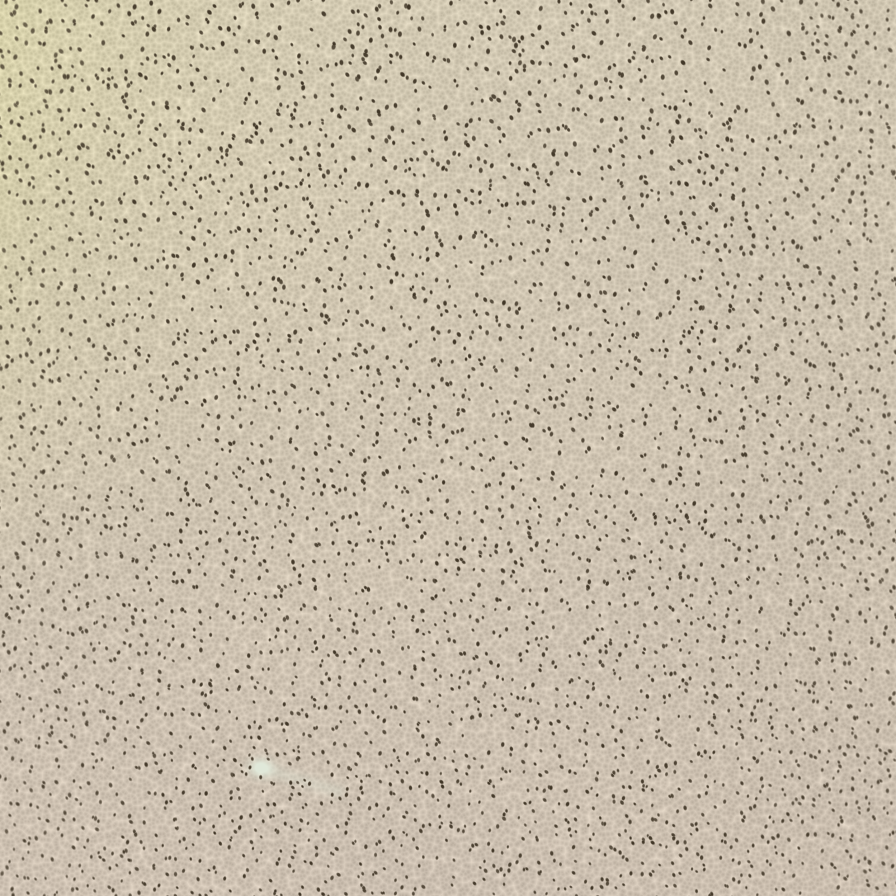
Write a WebGL 2 fragment shader that draws this texture.

```glsl
#version 300 es
precision highp float;
// Pale beige speckled panel: scattered dark flecks, fine grain and a soft glint.

uniform vec2 u_resolution;
out vec4 fragColor;

vec3 hash3(vec2 cell, float seed) {
    vec3 q = fract(vec3(cell.xyx + seed * 17.3) * vec3(0.1031, 0.1030, 0.0973));
    q += dot(q, q.yxz + 33.33);
    return fract((q.xxy + q.yzz) * q.zyx);
}

// Distance to the nearest feature point, in cell units.
float cellular(vec2 p, float seed) {
    vec2 cell = floor(p);
    float nearest = 2.0;
    for (int y = -1; y <= 1; y++) {
        for (int x = -1; x <= 1; x++) {
            vec2 id = cell + vec2(x, y);
            nearest = min(nearest, length(id + hash3(id, seed).xy - p));
        }
    }
    return nearest;
}

// Fleck coverage in x, faint surrounding halo in y.
vec2 flecks(vec2 p, float pixel) {
    const float GRID = 64.0;
    vec2 cell = floor(p * GRID);
    float side = smoothstep(0.25, 0.5, abs(p.x - 0.5));
    float soft = max(0.0011 + 0.0003 * side, 0.55 * pixel);
    vec2 result = vec2(0.0);
    for (int y = -1; y <= 1; y++) {
        for (int x = -1; x <= 1; x++) {
            vec2 id = cell + vec2(x, y);
            for (int k = 0; k < 2; k++) {
                vec3 place = hash3(id, 1.0 + float(k));
                vec3 form = hash3(id, 5.0 + float(k));
                // Flecks are sparser and larger toward the top.
                float density = mix(0.64, 0.48, id.y / GRID);
                if (place.z > density) continue;
                float radius = mix(0.0017, 0.0021, p.y) * mix(0.75, 1.25, form.x);
                float angle = 0.25 + 1.3 * (form.y - 0.5);
                float c = cos(angle), s = sin(angle);
                vec2 d = mat2(c, -s, s, c) * (p - (id + place.xy) / GRID);
                float dist = length(d * vec2(1.18, 0.85));
                float ink = 1.0 - smoothstep(radius - soft, radius + soft, dist);
                ink *= mix(0.8, 1.0, form.z) * (1.0 - 0.1 * side);
                float halo = 1.0 - smoothstep(radius, radius + 0.0045, dist);
                result = max(result, vec2(ink, halo));
            }
        }
    }
    return result;
}

void main() {
    vec2 p = gl_FragCoord.xy / u_resolution;
    float pixel = 1.0 / min(u_resolution.x, u_resolution.y);

    // Base: pinkish below and right, yellow light at the upper left.
    vec3 color = mix(vec3(0.815, 0.765, 0.705), vec3(0.835, 0.797, 0.715), p.y);
    float corner = exp(-4.5 * p.x) * smoothstep(0.2, 1.0, p.y);
    color += corner * vec3(0.025, 0.04, -0.035);
    color -= 0.012 * smoothstep(0.6, 1.0, p.x);

    // Slow warm mottling and fine grain.
    float waves = sin(9.0 * p.x + 2.0 * sin(7.0 * p.y)) * sin(8.0 * p.y + 1.7);
    color += 0.006 * waves * vec3(1.0, 0.9, 0.6);
    float grain = 0.13 * (cellular(p * 190.0, 11.0) - 0.5)
                + 0.05 * (cellular(p * 70.0, 23.0) - 0.5);
    color += grain * vec3(1.0, 0.98, 0.95);

    // Glint with a faint tail toward the lower right.
    vec2 glint = (p - vec2(0.291, 0.143)) / vec2(0.013, 0.010);
    vec2 tail = p - vec2(0.291, 0.143);
    float along = clamp(dot(tail, vec2(0.957, -0.29)), 0.0, 0.09);
    float streak = length(tail - along * vec2(0.957, -0.29)) / 0.008;
    float shine = exp(-dot(glint, glint)) + 0.3 * exp(-streak * streak);
    color = mix(color, vec3(0.88, 0.91, 0.85), min(shine, 1.0));

    vec2 fleck = flecks(p, pixel);
    color += 0.018 * fleck.y;
    color = mix(color, vec3(0.25, 0.21, 0.15), fleck.x);
    fragColor = vec4(color, 1.0);
}
```
